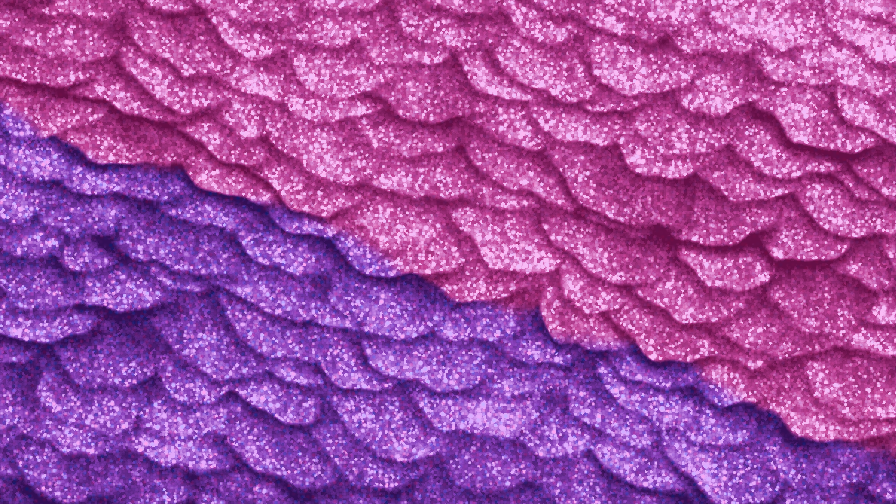
A Shadertoy shader for this texture:

```glsl
// Overlapping glittery scales, pink above and violet below a slanting border.
const vec2 ALONG = vec2(0.93, -0.37);  // direction of the scale rows
const vec2 UPWARD = vec2(0.37, 0.93);  // across the rows
const float BORDER = 0.737;            // border height across the rows
const vec2 CELL = vec2(0.19, 0.076);   // scale spacing
const float FINE_GRAIN = 165.0;        // glitter cells per canvas height
const float COARSE_GRAIN = 88.0;
const float SHADOW_REACH = 0.33;
const float SPARKLE = 0.50;
const float RELIEF = 1.2;              // strength of the broad swells
const vec3 PINK_DARK = vec3(0.40, 0.06, 0.28);
const vec3 PINK_MID = vec3(0.74, 0.26, 0.59);
const vec3 PINK_LIGHT = vec3(0.97, 0.73, 0.96);
const vec3 VIOLET_DARK = vec3(0.20, 0.06, 0.34);
const vec3 VIOLET_MID = vec3(0.54, 0.25, 0.73);
const vec3 VIOLET_LIGHT = vec3(0.88, 0.66, 0.98);

vec3 hash3(vec2 p) {
    vec3 h = fract(p.xyx * vec3(0.1031, 0.1030, 0.0973));
    h += dot(h, h.yxz + 33.33);
    return fract((h.xxy + h.yzz) * h.zyx);
}

// Soft patch of light, stretched along the rows
float glow(vec2 p, float x, float y, float wide, float high) {
    vec2 d = p - vec2(x, y);
    d = vec2(dot(d, ALONG) / wide, dot(d, UPWARD) / high);
    return exp(-dot(d, d));
}

// Cellular flakes: facet value, distance to the centre, hue
vec3 flakes(vec2 p) {
    vec3 nearest = vec3(0.0, 9.0, 0.0);
    for (int j = -1; j <= 1; j++)
    for (int i = -1; i <= 1; i++) {
        vec2 id = floor(p) + vec2(i, j);
        vec3 h = hash3(id + 71.0);
        float d = length(id + 0.15 + 0.7 * h.xy - p);
        if (d < nearest.y) nearest = vec3(h.z, d, fract(h.x * 7.0 + h.y * 5.0));
    }
    return nearest;
}

// Layered sines that bend the rows
vec2 bend(vec2 q) {
    return 0.020 * vec2(sin(q.y * 13.0 + 2.0 * sin(q.x * 4.0)), sin(q.x * 8.0 + q.y * 6.0))
         + 0.007 * vec2(sin(q.y * 41.0 + q.x * 17.0), sin(q.x * 33.0 - q.y * 21.0))
         + 0.002 * vec2(sin(q.y * 97.0 - q.x * 31.0), sin(q.x * 89.0 + q.y * 47.0));
}

// Scales composited front to back: x is the light, y the pinkness
vec2 scales(vec2 q, float rise, float softness) {
    float remaining = 1.0, shade = 1.0;
    vec2 sum = vec2(0.0);
    for (int j = 2; j >= -2; j--) {
        float row = floor(q.y / CELL.y) + float(j);
        float stagger = 0.5 * mod(row, 2.0) + 0.3 * sin(row * 2.7);
        for (int i = -1; i <= 1; i++) {
            float column = floor(q.x / CELL.x - stagger) + float(i);
            vec3 h = hash3(vec2(column, row) + 40.0);
            vec2 centre = (vec2(column + stagger, row) + 0.5 + 0.5 * (h.xy - 0.5)) * CELL;
            vec2 radius = vec2(0.105 + 0.045 * h.z, 0.073 + 0.035 * h.x);
            vec2 e = (q - centre) / radius;
            float d = length(e) - 1.0 + 0.03 * sin(e.x * 9.0 + h.y * 20.0);
            float edge = softness / radius.y;
            float cover = remaining * smoothstep(edge, -edge, d);
            // Bright swelling above a thin dark lip
            float light = 0.33 + 0.33 * smoothstep(0.3, -0.85, e.y) + 0.18 * (h.y - 0.5);
            light += 0.06 * sin(e.x * 5.0 + e.y * 4.0 + h.z * 6.0);
            light *= mix(1.0, 0.8, smoothstep(-0.08, 0.0, d) * step(e.y, 0.0));
            float height = rise + 0.4 * (centre.y - 0.045 - q.y);
            sum += cover * vec2(light * shade, smoothstep(-0.012, 0.012, height));
            remaining -= cover;
            // Shadow cast below this scale, of uneven depth
            float below = smoothstep(0.0, -0.8, e.y) * (0.26 + 0.6 * h.z * h.z + 0.12 * h.y);
            shade *= 1.0 - below * (1.0 - smoothstep(0.0, SHADOW_REACH, d));
        }
    }
    return sum + remaining * vec2(0.35 * shade, smoothstep(-0.02, 0.02, rise));
}

// Broad swells and hollows of the whole surface
float terrain(vec2 p) {
    float swell = 0.15 * glow(p, 1.50, 1.00, 0.50, 0.20) + 0.10 * glow(p, 0.55, 0.80, 0.22, 0.06)
        + 0.14 * glow(p, 1.08, 0.77, 0.24, 0.06) + 0.12 * glow(p, 0.82, 0.53, 0.28, 0.07)
        + 0.12 * glow(p, 1.00, 0.20, 0.50, 0.12) + 0.07 * glow(p, 0.22, 0.14, 0.20, 0.08);
    float hollow = 0.18 * glow(p, 1.40, 0.89, 0.18, 0.03) + 0.15 * glow(p, 1.68, 0.70, 0.18, 0.05)
        + 0.11 * glow(p, 0.92, 0.75, 0.13, 0.08) + 0.13 * glow(p, 1.45, 0.56, 0.28, 0.12)
        + 0.10 * glow(p, 0.30, 0.72, 0.35, 0.05) + 0.10 * glow(p, 1.02, 0.40, 0.20, 0.04)
        + 0.10 * glow(p, 0.12, 0.42, 0.25, 0.14) + 0.15 * glow(p, 0.20, 0.53, 0.09, 0.03)
        + 0.10 * glow(p, 1.17, 0.19, 0.10, 0.07) + 0.12 * smoothstep(0.12, 0.0, p.y);
    return RELIEF * (swell - hollow);
}

vec3 ramp(vec3 dark, vec3 mid, vec3 light, float t) {
    return t < 0.5 ? mix(dark, mid, t * 2.0) : mix(mid, light, t * 2.0 - 1.0);
}

void mainImage(out vec4 fragColor, in vec2 fragCoord) {
    vec2 p = fragCoord / iResolution.y;
    vec2 q = vec2(dot(p, ALONG), dot(p, UPWARD));
    float rise = q.y - BORDER - 0.02 * cos(8.7 * (p.x - 0.57));
    float blur = smoothstep(0.3, 0.55, abs(p.y - 0.5));  // softer at top and bottom
    vec2 surface = scales(q + bend(q), rise, 0.003 + 0.005 * blur + 0.7 / iResolution.y);
    float pink = surface.y, shelf = (rise + 0.025) / 0.025;
    float light = surface.x + terrain(p) - 0.13 * exp(-shelf * shelf) * (1.0 - pink);
    // Glitter grain and sparkles
    vec3 fine = flakes(p * FINE_GRAIN), coarse = flakes(p * COARSE_GRAIN + 19.0);
    float grain = 0.40 * (fine.x * (1.25 - 0.6 * fine.y) - 0.5) + 0.16 * (coarse.x - 0.5);
    float spark = smoothstep(0.76, 0.95, fine.x) * smoothstep(0.75, 0.15, fine.y)
                + smoothstep(0.78, 0.94, coarse.x) * smoothstep(0.58, 0.14, coarse.y);
    float tone = light + grain * (0.4 + light) + SPARKLE * spark * smoothstep(0.22, 0.68, light);
    tone = clamp(tone, 0.0, 1.0);
    vec3 colour = mix(ramp(VIOLET_DARK, VIOLET_MID, VIOLET_LIGHT, tone),
                      ramp(PINK_DARK, PINK_MID, PINK_LIGHT, tone), pink);
    // Blue and rose flecks, stronger in the violet
    vec3 fleck = mix(vec3(-0.14, 0.05, 0.10), vec3(0.16, -0.02, -0.04), coarse.z);
    colour += fleck * smoothstep(0.5, 0.1, coarse.y) * mix(0.8, 0.25, pink);
    fragColor = vec4(clamp(colour, 0.0, 1.0), 1.0);
}
```
